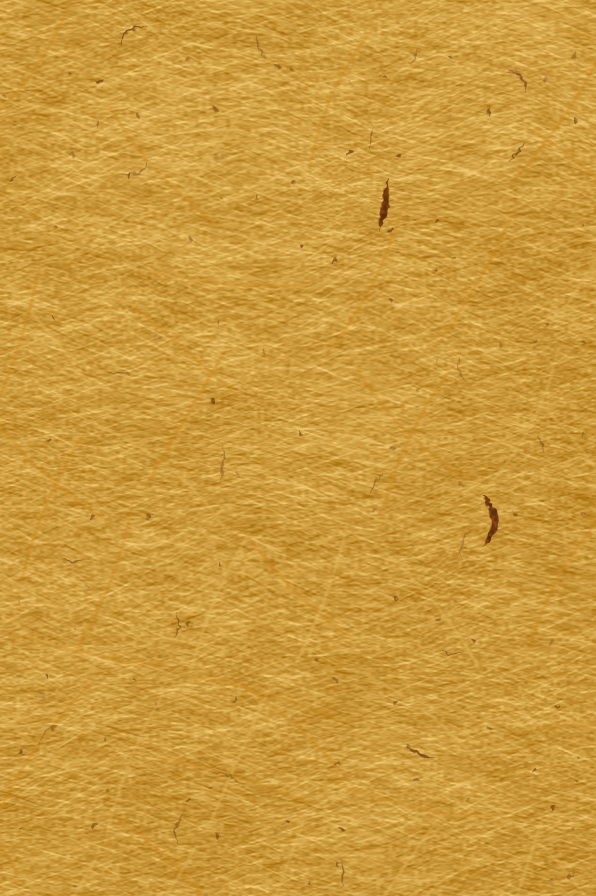
Give the GLSL for this texture, as a WebGL 1 fragment shader.

```glsl
precision highp float;
// Handmade golden paper: a felted mat of fine, mostly level fibres over
// cloudy pulp, sprinkled with brown flecks, hairs and two bark slivers.
// Layers of randomly filled, rotated cells draw the fibres and the marks.
uniform vec2 u_resolution;

#define PAPER vec3(0.80, 0.61, 0.243)      // middle tone
#define TONE_STEP vec3(0.078, 0.098, 0.108) // change per unit of tone
#define BARK vec3(0.36, 0.16, 0.04)
#define ORANGE vec3(0.80, 0.52, 0.11)
#define FIBRE_LAYERS 18
#define FIBRE_CELL vec2(0.065, 0.012)
#define FIBRE_WIDTH 0.0018
#define FIBRE_SPREAD 1.0                   // range of directions, radians
#define GRAIN 1.25
#define CLOUDS 0.75

float hash(vec2 p) {
  vec3 q = fract(vec3(p.xyx + 91.7) * 0.1031);
  q += dot(q, q.yzx + 33.33);
  return fract((q.x + q.y) * q.z);
}

float noise(vec2 p) {
  vec2 i = floor(p), f = fract(p);
  f = f * f * (3.0 - 2.0 * f);
  return mix(mix(hash(i), hash(i + vec2(1, 0)), f.x),
             mix(hash(i + vec2(0, 1)), hash(i + vec2(1, 1)), f.x), f.y);
}

mat2 turn(float a) {
  return mat2(cos(a), -sin(a), sin(a), cos(a));
}

// One curved, tapered fibre per cell: x is coverage, y a random shade
vec2 fibre(vec2 p, vec2 cell, float width, float seed) {
  vec2 q = p / cell;
  q.x += 7.0 * hash(vec2(floor(q.y), seed));
  vec2 id = floor(q) + seed * 13.7, f = fract(q);
  float x = f.x - 0.5;
  float slope = hash(id + 3.1) - 0.5;
  float bend = hash(id + 5.7) - 0.5;
  float y = 0.5 + 0.3 * (hash(id) - 0.5) + 0.6 * slope * x
          + 1.2 * bend * (x * x - 0.1);
  float line = 1.0 - smoothstep(0.0, width, abs(f.y - y) * cell.y);
  float ends = smoothstep(0.0, 0.12, f.x) * smoothstep(1.0, 0.88, f.x);
  return vec2(line * ends, hash(id + 8.3));
}

// Lens-shaped sliver along x, bent into a parabola
float sliver(vec2 v, float len, float wid, float bend, float px) {
  v.y -= bend * v.x * v.x;
  float taper = 1.0 - v.x * v.x / (len * len);
  float d = max(abs(v.y) - wid * taper, abs(v.x) - len);
  return 1.0 - smoothstep(-px, px, d);
}

// Slivers of random place, size and direction in some cells of a grid
float marks(vec2 p, float cell, float chance, float len, float wid,
            float seed, float px) {
  vec2 id = floor(p / cell) + seed * 19.3;
  vec2 jitter = vec2(hash(id + 1.3), hash(id + 2.9)) - 0.5;
  vec2 v = (fract(p / cell) - 0.5) * cell - jitter * (cell - 2.0 * len);
  v *= turn(6.28 * hash(id + 4.1));
  float size = mix(0.4, 1.0, hash(id + 6.7));
  float bend = (hash(id + 7.9) - 0.5) * 1.3 / len;
  float shade = mix(0.35, 1.0, hash(id + 9.1));
  return step(hash(id), chance) * shade
       * sliver(v, len * size, wid * size, bend, px);
}

void main() {
  vec2 p = gl_FragCoord.xy / u_resolution.y;
  float px = 1.0 / u_resolution.y;
  float width = max(FIBRE_WIDTH, px);

  // Cloudy pulp, wrinkled more strongly towards the top
  vec2 warped = p + 0.018 * vec2(noise(p * 9.0), noise(p * 7.0 + 40.0));
  float wrinkle = noise(warped * vec2(22.0, 48.0) + 0.5) - 0.5;
  float cloud = noise(p * vec2(5.0, 8.0) + 12.0) - 0.5;
  float tone = CLOUDS * (0.45 * cloud + mix(0.35, 0.75, p.y) * wrinkle);
  tone += 0.24 * (p.y - 0.5);
  tone += GRAIN * (noise(warped * vec2(240.0, 420.0)) - 0.5);

  // Felted mat of pale and dark fibres
  for (int i = 0; i < FIBRE_LAYERS; i++) {
    float k = float(i) + 1.0;
    float angle = FIBRE_SPREAD * (fract(k * 0.618) - 0.5);
    vec2 f = fibre(turn(angle) * warped + k * 0.37, FIBRE_CELL, width, k);
    tone += f.x * mix(-0.5, 0.65, f.y);
  }
  tone -= 0.18;
  vec3 color = PAPER + TONE_STEP * clamp(tone, -1.7, 1.7);

  // A few long strands, some pale and some orange
  for (int i = 0; i < 3; i++) {
    float k = float(i) + 31.0;
    vec2 f = fibre(turn(k * 1.9) * p + k, vec2(0.2, 0.11), 0.0035, k);
    vec3 tint = f.y > 0.5 ? ORANGE : PAPER + TONE_STEP;
    color = mix(color, tint, 0.4 * f.x * step(0.4, abs(f.y - 0.5) * 2.0));
  }

  // Soft smudges, small flecks and fine hairs
  vec2 rough = p + 0.004 * (vec2(noise(p * 260.0), noise(p * 260.0 + 60.0)) - 0.5);
  float smudge = marks(rough, 0.15, 0.16, 0.011, 0.006, 1.0, 0.005);
  float fleck = marks(rough, 0.045, 0.3, 0.0045, 0.0022, 2.0, px);
  float hair = marks(rough, 0.11, 0.4, 0.02, 0.0013, 3.0, px);
  color = mix(color, BARK, 0.4 * smudge * noise(p * 330.0));
  color = mix(color, BARK, 0.65 * fleck);
  color = mix(color, BARK, 0.75 * hair);

  // Two upright bark slivers, the lower one strongly bent
  for (int i = 0; i < 2; i++) {
    float k = float(i);
    vec2 v = rough - vec2(0.43 + 0.122 * k, 0.772 - 0.352 * k);
    v = turn(1.4 + 0.2 * k) * v;
    float bark = sliver(v, 0.029, 0.0042, 3.0 + 13.0 * k, px);
    color = mix(color, BARK * mix(0.7, 1.5, noise(p * 300.0)), 0.9 * bark);
  }
  gl_FragColor = vec4(color, 1.0);
}
```
